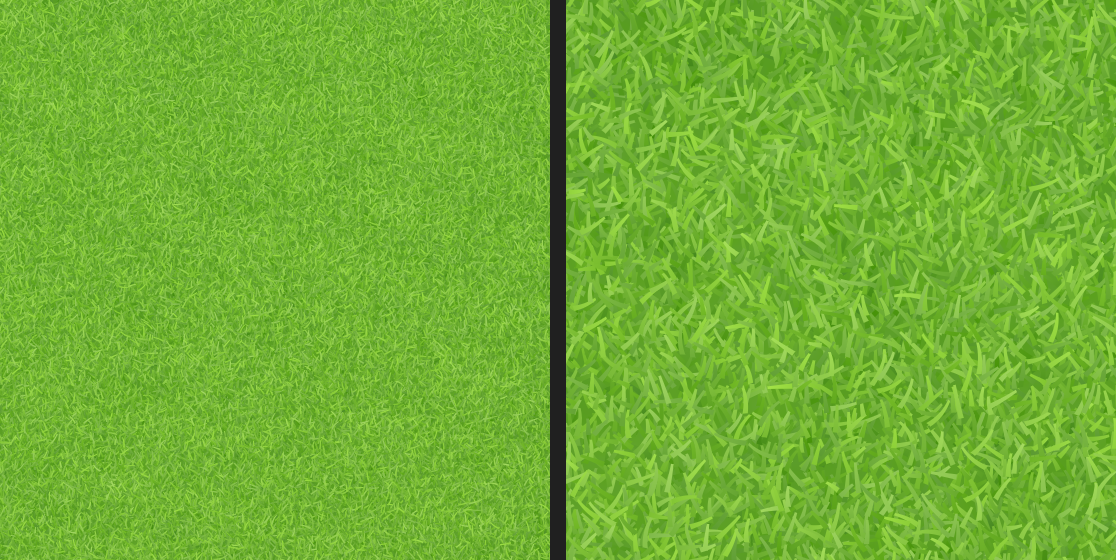
Left: the whole. Right: its middle third, enlarged.
Write a Shadertoy shader that draws this texture.

```glsl
// Dense short lawn seen from above: layers of tiny curved, tapered blades
// are painted from dark roots up to bright tips. Each grid cell holds one
// blade; noise leans neighbouring blades together and tints soft patches.

const vec3 GRASS_MEAN = vec3(0.475, 0.725, 0.222);
const vec3 TONE_RANGE = vec3(0.130, 0.112, 0.090);   // dark to light
const vec3 HUE_RANGE = vec3(0.012, -0.012, 0.065);   // yellowish to bluish
const int LAYERS = 6;
const float CELLS = 88.0;          // blades per canvas height
const float HALF_WIDTH = 0.0014;   // in canvas heights
const float MIN_LENGTH = 0.35;     // half lengths, in cells
const float MAX_LENGTH = 0.90;
const float LEAN_SPREAD = 1.9;     // radians
const float CLUMP_LEAN = 1.8;
const float BEND = 0.45;
const float ROOT_TONE = -0.9;
const float LOW_TONE = -0.6;
const float HIGH_TONE = 0.3;
const float TONE_JITTER = 0.8;
const float PATCH_TONE = 0.4;

float hash(vec2 p) {
    return fract(sin(dot(p, vec2(127.1, 311.7))) * 43758.5453);
}

float noise(vec2 p) {
    vec2 i = floor(p);
    vec2 f = fract(p);
    f = f * f * (3.0 - 2.0 * f);
    float low = mix(hash(i), hash(i + vec2(1.0, 0.0)), f.x);
    float high = mix(hash(i + vec2(0.0, 1.0)), hash(i + vec2(1.0)), f.x);
    return mix(low, high, f.y);
}

vec3 grassColor(float tone, float hue) {
    return GRASS_MEAN + TONE_RANGE * tone + HUE_RANGE * hue;
}

// Paints the blade of one cell over the colour below it.
vec3 paintBlade(vec3 below, vec2 p, vec2 cell, float layerTone, float pixel) {
    vec2 center = cell + vec2(hash(cell + 3.1), hash(cell + 7.7));
    float lean = (hash(cell + 13.3) - 0.5) * 2.0 * LEAN_SPREAD * 0.6
               + (noise(cell * 0.3) - 0.5) * CLUMP_LEAN;
    vec2 along = vec2(sin(lean), cos(lean));
    vec2 offset = p - center;

    // Local frame: u runs from root to tip, v across the bent blade.
    float halfLength = mix(MIN_LENGTH, MAX_LENGTH, hash(cell + 19.9));
    float u = dot(offset, along);
    float v = dot(offset, vec2(along.y, -along.x));
    v -= (hash(cell + 23.7) - 0.5) * BEND * u * u;
    float rise = clamp(0.5 + 0.5 * u / halfLength, 0.0, 1.0);

    float width = HALF_WIDTH * (1.15 - 0.6 * rise);
    float edge = max(abs(v) / CELLS - width, (abs(u) - halfLength) / CELLS);
    float cover = clamp(0.5 - edge / pixel, 0.0, 1.0);

    float tone = layerTone + (hash(cell + 31.3) * 2.0 - 1.0) * TONE_JITTER;
    tone += (rise - 0.5) * 0.4;
    float hue = hash(cell + 41.9) * 2.0 - 1.0;
    return mix(below, grassColor(tone, hue), cover);
}

void mainImage(out vec4 fragColor, in vec2 fragCoord) {
    vec2 uv = fragCoord / iResolution.y;
    float pixel = 1.0 / iResolution.y;

    // Soft patches of thinner and fuller growth.
    float growth = noise(uv * 45.0) * 0.6 + noise(uv * 16.0 + 9.0) * 0.4 - 0.5;
    float patchTone = growth * PATCH_TONE;
    vec3 color = grassColor(ROOT_TONE + patchTone, noise(uv * 120.0) - 0.5);

    // Blades from the lowest layer to the highest.
    for (int layer = 0; layer < LAYERS; layer++) {
        float height = float(layer) / float(LAYERS - 1);
        float layerTone = mix(LOW_TONE, HIGH_TONE, height) + patchTone;
        vec2 p = uv * CELLS + float(layer) * vec2(137.37, 91.71);
        vec2 home = floor(p);
        for (int y = -1; y <= 1; y++) {
            for (int x = -1; x <= 1; x++) {
                vec2 cell = home + vec2(float(x), float(y));
                color = paintBlade(color, p, cell, layerTone, pixel);
            }
        }
    }
    fragColor = vec4(clamp(color, 0.0, 1.0), 1.0);
}
```
